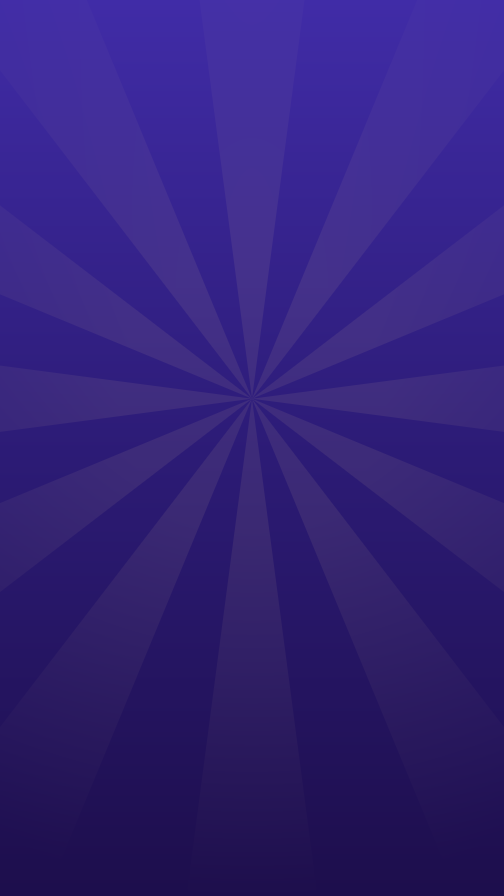
Write a WebGL 2 fragment shader that draws this background.

```glsl
#version 300 es
precision highp float;
// Sunburst background: a vertical violet gradient with twelve pale rays.
// Rays are one wedge repeated by angle around a hub, softly fading with radius.
// Lengths are in canvas heights, origin at the lower left.

uniform vec2 u_resolution;
out vec4 fragColor;

const float TAU = 6.2831853;

// Vertical gradient
const vec3 TOP_COLOR = vec3(0.252, 0.172, 0.655);
const vec3 MID_COLOR = vec3(0.174, 0.107, 0.464);
const vec3 BOTTOM_COLOR = vec3(0.114, 0.055, 0.298);
const float MID_HEIGHT = 0.5;

// Rays
const vec3 RAY_COLOR = vec3(1.0, 0.88, 0.62);
const float RAY_COUNT = 12.0;
const float RAY_FILL = 0.5;        // lit share of each angular period
const float RAY_OPACITY = 0.08;
const float FADE_START = 0.15;
const float FADE_END = 0.56;
const vec2 HUB = vec2(0.5, 0.555); // share of canvas width and height

vec3 backdrop(float y) {
    vec3 lower = mix(BOTTOM_COLOR, MID_COLOR, clamp(y / MID_HEIGHT, 0.0, 1.0));
    return mix(lower, TOP_COLOR, clamp((y - MID_HEIGHT) / (1.0 - MID_HEIGHT), 0.0, 1.0));
}

// Antialiased coverage of the repeated wedges; one wedge points straight up.
float rayCoverage(vec2 p, float pixel) {
    float period = TAU / RAY_COUNT;
    float angle = atan(p.x, p.y + 1e-6);
    float offset = abs(fract(angle / period + 0.5) - 0.5) * period;
    float inside = length(p) * sin(0.5 * RAY_FILL * period - offset);
    return clamp(0.5 + inside / pixel, 0.0, 1.0);
}

void main() {
    float pixel = 1.0 / u_resolution.y;
    vec2 uv = gl_FragCoord.xy / u_resolution;
    vec2 p = (uv - HUB) * vec2(u_resolution.x * pixel, 1.0);

    float fade = 1.0 - clamp((length(p) - FADE_START) / (FADE_END - FADE_START), 0.0, 1.0);
    float glow = RAY_OPACITY * fade * rayCoverage(p, pixel);

    fragColor = vec4(mix(backdrop(uv.y), RAY_COLOR, glow), 1.0);
}
```
